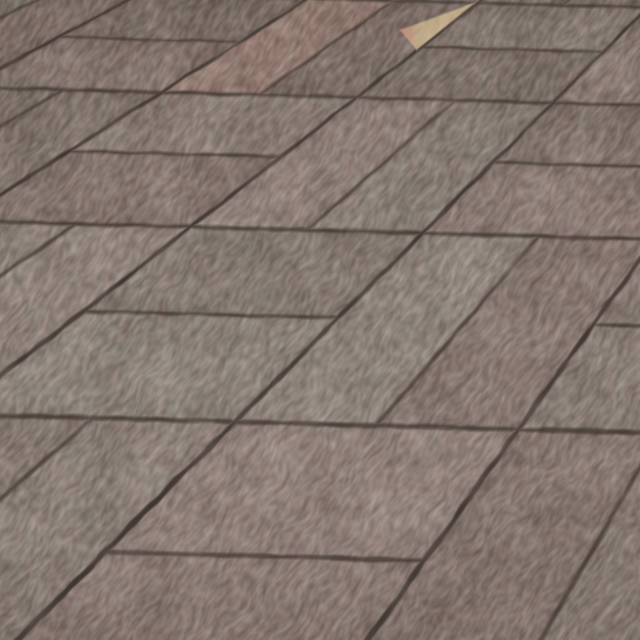
Give the GLSL for this texture, as a WebGL 1 fragment shader.

```glsl
precision highp float;
uniform vec2 u_resolution;

#define HORIZON 0.99
#define TILT 0.027
#define VANISH_X 1.97
#define CELL_U 0.268
#define CELL_V 0.1357
#define JOINT_WIDTH 0.0022
#define STREAK_ANGLE 0.98
#define STONE vec3(0.537, 0.487, 0.457)
#define PINK_STONE vec3(0.605, 0.525, 0.485)
#define JOINT vec3(0.255, 0.215, 0.195)
#define CHIP vec3(0.75, 0.67, 0.54)

float hash(vec2 p) {
  return fract(sin(dot(p, vec2(127.1, 311.7))) * 43758.5);
}

vec2 gradient(vec2 cell) {
  float angle = 6.2832 * hash(cell);
  return vec2(cos(angle), sin(angle));
}

// Gradient noise, roughly -0.7 to 0.7
float noise(vec2 p) {
  vec2 i = floor(p), f = fract(p);
  vec2 s = f * f * f * (f * (f * 6.0 - 15.0) + 10.0);
  vec2 e = vec2(1.0, 0.0);
  float a = dot(gradient(i), f);
  float b = dot(gradient(i + e.xy), f - e.xy);
  float c = dot(gradient(i + e.yx), f - e.yx);
  float d = dot(gradient(i + e.xx), f - e.xx);
  return mix(mix(a, b, s.x), mix(c, d, s.x), s.y);
}

// Signed distance to the line a-b, positive on its left
float leftOf(vec2 p, vec2 a, vec2 b) {
  vec2 d = normalize(b - a), r = p - a;
  return d.x * r.y - d.y * r.x;
}

float jointMask(float dist, float width, float soft) {
  return 1.0 - smoothstep(width - soft, width + soft, dist);
}

void main() {
  vec2 p = gl_FragCoord.xy / u_resolution;
  float pixel = 1.0 / min(u_resolution.x, u_resolution.y);

  // Project the canvas onto the paved ground plane
  vec2 wobble = 0.0022 * vec2(noise(p * 22.0), noise(p * 22.0 + 50.0));
  vec2 q = p + wobble;
  float depth = 1.0 - q.y - TILT * (q.x - 0.5) + HORIZON;
  float ray = (q.x - VANISH_X) / depth;
  vec2 ground = vec2((ray + 1.506) / CELL_U, (1.0122 - 1.0 / depth) / CELL_V);
  vec2 cell = floor(ground), f = fract(ground);

  // Basket weave: each cell holds two bricks, turned in alternate cells
  bool upright = mod(cell.x + cell.y, 2.0) < 0.5;
  float across = upright ? f.x : f.y;
  float side = step(0.5, across);
  vec2 brick = cell * 2.0 + vec2(side, side * 7.0);

  // Joint distances in canvas units
  vec2 scale = vec2(CELL_U * depth / sqrt(1.0 + ray * ray), CELL_V * depth * depth);
  vec2 edge = min(f, 1.0 - f) * scale;
  float split = abs(across - 0.5) * (upright ? scale.x : scale.y);
  float width = JOINT_WIDTH * depth * (1.0 + 0.5 * noise(p * 35.0 + 9.0));
  float soft = 0.0017 + 0.6 * pixel;
  float joint = max(jointMask(edge.x, width, soft), 0.85 * jointMask(edge.y, width, soft * 1.3));
  joint = max(joint, 0.78 * jointMask(split, width * 0.85, soft * 1.2));
  joint *= 0.85 + 0.4 * noise(p * 18.0 + 31.0);
  float nearest = min(min(edge.x, edge.y), split);

  // Streaked stone grain
  float c = cos(STREAK_ANGLE), s = sin(STREAK_ANGLE);
  vec2 bent = p + 0.010 * vec2(noise(p * 17.0 + 3.0), noise(p * 17.0 + 70.0));
  vec2 along = vec2(c * bent.x + s * bent.y, c * bent.y - s * bent.x);
  float grain = 0.10 * noise(along * vec2(36.0, 95.0))
              + 0.08 * noise(along * vec2(75.0, 170.0) + 20.0)
              + 0.055 * noise(p * 13.0 + hash(brick) * 40.0);
  float hue = noise(along * vec2(28.0, 60.0) + 90.0) + 0.8 * (hash(brick + 5.0) - 0.5);

  // Brick tone, with one paler pink brick and darker ground far away
  bool pink = cell == vec2(0.0) && side < 0.5;
  vec3 color = pink ? PINK_STONE : STONE + 0.05 * (hash(brick + 2.0) - 0.5);
  color -= 0.045 * smoothstep(0.6, 1.0, p.y) + 0.02 * smoothstep(0.25, 0.0, p.y);
  color += grain + hue * vec3(0.018, -0.010, 0.004);

  // Dirt and worn pale rims beside the joints
  color -= 0.035 * exp(-nearest * 130.0);
  color += 0.10 * max(noise(p * 15.0 + 60.0), 0.0) * exp(-pow((nearest - 0.008) * 240.0, 2.0));
  color = mix(color, JOINT, clamp(joint, 0.0, 1.0));

  // Pale broken chip lying near the far edge
  vec2 tip = vec2(0.742, 0.996), heel = vec2(0.625, 0.953), toe = vec2(0.651, 0.922);
  float inside = min(leftOf(p, heel, toe), min(leftOf(p, toe, tip), leftOf(p, tip, heel)));
  vec3 chip = CHIP + vec3(0.0, -0.09, -0.04) * smoothstep(0.66, 0.63, p.x) + 0.5 * grain;
  color = mix(color, chip, smoothstep(-soft, soft, inside));

  gl_FragColor = vec4(color, 1.0);
}
```
